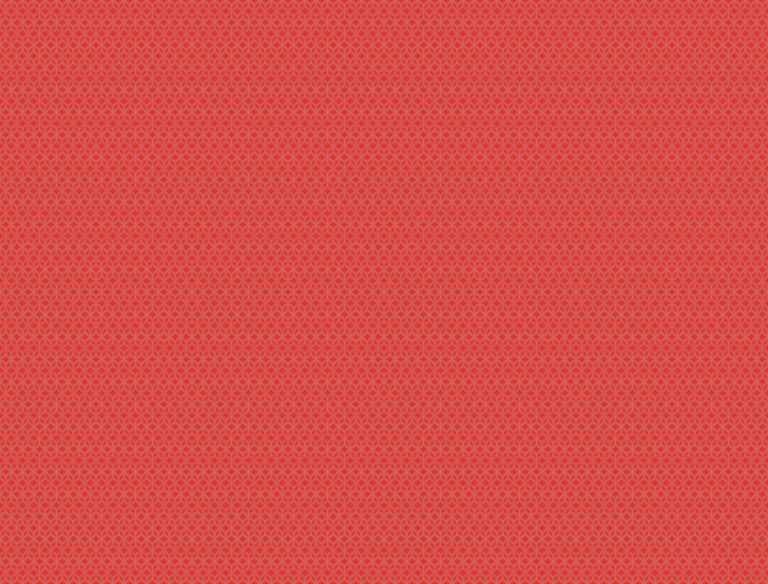
A WebGL 1 fragment shader for this pattern:

```glsl
precision highp float;
// Red ground with a soft lattice of staggered diamonds in faintly banded rows.

uniform vec2 u_resolution;

const vec2 REPEATS = vec2(68.0, 52.0);  // diamonds across, staggered rows down
const float DIAMOND_RISE = 0.42;        // half height of a diamond
const float LINE_WIDTH = 0.12;          // in widths of one diamond
const float SOFTNESS = 0.25;
const float BAND_STRENGTH = 0.13;
const vec3 GROUND = vec3(0.865, 0.212, 0.188);
const vec3 LINE = vec3(0.805, 0.445, 0.425);

float segmentDistance(vec2 p, vec2 a, vec2 b) {
  vec2 ab = b - a;
  float t = clamp(dot(p - a, ab) / dot(ab, ab), 0.0, 1.0);
  return length(p - a - ab * t);
}

// Mirror the plane into one quarter of the staggered repeat.
vec2 foldToQuarter(vec2 p, vec2 period) {
  return abs(mod(p + 0.5 * period, period) - 0.5 * period);
}

// Distance to the nearest upright or slanted bar.
float latticeDistance(vec2 p, float rise) {
  vec2 q = foldToQuarter(p, vec2(1.0, 2.0));
  float upright = min(segmentDistance(q, vec2(0.0), vec2(0.0, 1.0 - rise)),
                      segmentDistance(q, vec2(0.5, rise), vec2(0.5, 1.0)));
  float slanted = min(segmentDistance(q, vec2(0.0), vec2(0.5, rise)),
                      segmentDistance(q, vec2(0.0, 1.0 - rise), vec2(0.5, 1.0)));
  return min(upright, slanted);
}

float lineCoverage(float dist, float width, float blur) {
  return clamp((0.5 * width - dist) / blur + 0.5, 0.0, 1.0);
}

// Every second row is a little paler, fading in and out down the cloth.
float rowBand(float row) {
  float slow = 0.75 + 0.25 * cos(row * 0.6);
  return slow * cos(row * 3.14159);
}

void main() {
  vec2 cell = gl_FragCoord.xy / u_resolution * REPEATS;
  float blur = max(SOFTNESS, REPEATS.x / u_resolution.x);
  float ink = lineCoverage(latticeDistance(cell, DIAMOND_RISE), LINE_WIDTH, blur);
  ink *= 1.0 + BAND_STRENGTH * rowBand(cell.y);
  gl_FragColor = vec4(mix(GROUND, LINE, ink), 1.0);
}
```
